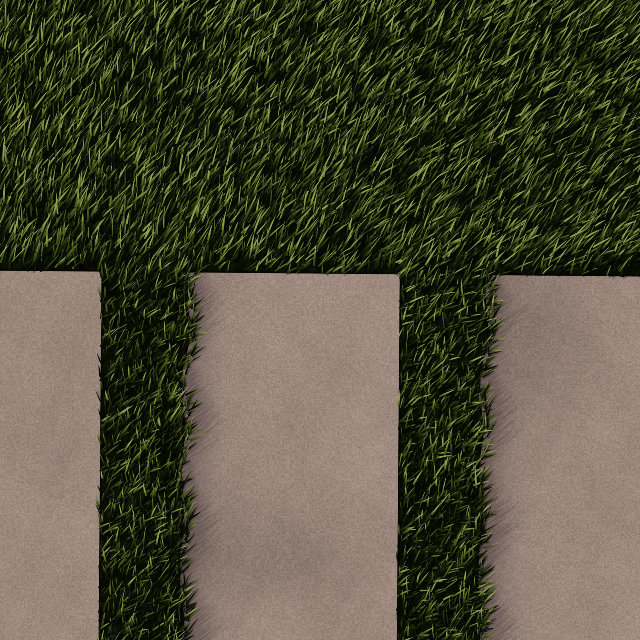
A WebGL 2 fragment shader for this texture:

```glsl
#version 300 es
precision highp float;
uniform vec2 u_resolution;
out vec4 fragColor;

vec3 hash3(vec3 p) {
  p = fract(p * vec3(0.1031, 0.1030, 0.0973));
  p += dot(p, p.yxz + 33.33);
  return fract((p.xxy + p.yxx) * p.zyx);
}

// Layered sines: soft blotches in about -1..1
float blotches(vec2 p) {
  float a = sin(p.x + 1.2 * sin(p.y * 0.8 + 1.0)) * sin(p.y + 1.1 * sin(p.x * 0.9));
  float b = sin(p.x * 2.3 + p.y * 1.1) * sin(p.y * 2.7 - p.x * 0.7 + 2.0);
  return 0.65 * a + 0.35 * b;
}

// Horizontal place within the repeating slab, 0 at its left edge
float slabX(vec2 p) {
  return mod(p.x - 0.008 * p.y - 0.2175, 0.466) - 0.0635;
}

// Negative inside a slab
float slabDist(vec2 p) {
  float across = abs(slabX(p) - 0.1695) - 0.1695;
  return max(across, p.y - 0.577 + 0.009 * p.x);
}

// How far the turf creeps over each left edge
float turfLip(float y) {
  return 0.008 + 0.012 * smoothstep(0.36, 0.55, y) + 0.005 * sin(y * 43.0);
}

// Comb of thin slanted shadows thrown by the overhanging blades
float grassShadow(vec2 p) {
  float x = slabX(p), shade = 0.0;
  for (int k = 0; k < 3; k++) {
    float row = (p.y - x * (0.65 + 0.2 * float(k))) * (125.0 + 38.0 * float(k));
    vec3 h = hash3(vec3(floor(row), float(k), floor(p.x / 0.466 + 0.4)));
    float reach = (0.035 + 0.05 * h.x) * (0.8 + 0.35 * sin(p.y * 38.0 + 1.0));
    float streak = smoothstep(0.5, 0.1, abs(fract(row) - 0.5));
    shade += streak * smoothstep(reach, reach * 0.4, x) * 0.25;
  }
  return min(shade + 0.45 * smoothstep(0.07, 0.0, x), 0.9);
}

vec3 stone(vec2 p) {
  float grain = hash3(vec3(floor(p * 512.0), 3.0)).x - 0.5;
  grain += 0.4 * blotches(p * vec2(610.0, 540.0)) * blotches(p * 270.0 + 4.0);
  float tone = 0.84 + 0.12 * blotches(p * vec2(11.0, 8.0)) + 0.1 * blotches(p * vec2(45.0, 33.0));
  vec2 low = p - vec2(0.45, 0.13), high = p - vec2(0.85, 0.47);
  tone -= 0.4 * exp(-dot(low, low * vec2(45.0, 160.0)));
  tone -= 0.35 * exp(-dot(high, high * vec2(110.0, 50.0)));
  tone -= 0.25 * smoothstep(0.14, 0.0, slabX(p)) + 0.1 * smoothstep(0.2, 0.1, p.x);
  vec3 col = mix(vec3(0.48, 0.41, 0.375), vec3(0.64, 0.56, 0.515), tone + 0.5 * grain);
  return mix(col, vec3(0.33, 0.27, 0.27), 0.75 * grassShadow(p));
}

vec3 bladeColour(float light) {
  vec3 col = mix(vec3(0.02, 0.04, 0.005), vec3(0.25, 0.33, 0.08), smoothstep(0.08, 0.46, light));
  return mix(col, vec3(0.57, 0.63, 0.31), smoothstep(0.38, 0.85, light));
}

void main() {
  vec2 p = gl_FragCoord.xy / u_resolution;
  float aa = 0.48 / u_resolution.y;

  // Soil and slabs
  float d = max(slabDist(p), 0.75 * turfLip(p.y) - 0.004 - slabX(p));
  vec3 soil = vec3(0.05, 0.06, 0.015) * (0.9 + 0.7 * blotches(p * 150.0));
  soil *= mix(0.4, 1.0, smoothstep(0.0, 0.006, d));
  vec3 col = mix(stone(p), soil, smoothstep(-aa, aa, d));

  // Grass, from the lowest layer to the highest, in a frame along the mean lean
  vec2 lean = vec2(0.515, 0.857), side = vec2(0.857, -0.515);
  vec2 cell = vec2(0.017, 0.042);
  for (int layer = 0; layer < 20; layer++) {
    float height = float(layer) / 19.0;
    vec2 shift = vec2(0.0137, 0.0291) * float(layer) + 2.0;
    vec2 q = vec2(dot(p, side), dot(p, lean)) + shift;
    for (int n = 0; n < 6; n++) {
      vec2 id = floor(q / cell) + vec2(float(n % 3) - 1.0, -float(n / 3));
      vec3 h = hash3(vec3(id, float(layer) + 5.0));
      vec3 g = hash3(vec3(id + 71.0, float(layer) + 23.0));
      vec2 root = (id + h.xy) * cell;
      vec2 base = side * (root.x - shift.x) + lean * (root.y - shift.y);

      // Roots stay off the slabs, save for the lip over each left edge
      float lip = turfLip(base.y) * step(slabX(base), 0.1);
      if (slabDist(base - vec2(lip, 0.0)) < -0.001) continue;

      float strip = smoothstep(0.6, 0.54, base.y);
      float angle = 0.5 * (base.x - 0.55) + (h.z - 0.5) * mix(0.95, 1.7, strip);
      float len = mix(0.042, 0.034, strip) * (0.5 + 0.5 * g.x) * (1.0 - 0.3 * abs(angle));
      vec2 r = q - root;
      float t = dot(r, vec2(sin(angle), cos(angle))) / len;
      if (t < 0.0 || t > 1.0) continue;
      float s = dot(r, vec2(cos(angle), -sin(angle))) - (g.y - 0.4) * 0.005 * t * t;
      float w = (0.0007 + 0.0009 * g.z) * (1.0 - t * t * t);

      // Soft shadow to the right, then the blade itself
      col *= 1.0 - 0.36 * smoothstep(0.003, 0.0, abs(s - 0.0022)) * (1.0 - t);
      float light = (0.14 + 0.7 * height) * (0.4 + 0.75 * t) * (0.2 + 1.4 * g.y * g.y + 0.2 * g.y);
      light += 0.07 * blotches(base * 34.0) + 0.05 * blotches(base * 71.0) - 0.05 * s / (w + aa);
      light *= mix(1.15, 0.98 - 0.15 * smoothstep(0.4, 0.2, base.x), strip);
      vec3 blade = bladeColour(light);
      blade = mix(blade, vec3(0.70, 0.66, 0.42), step(0.8, g.x) * smoothstep(0.4, 1.0, t) * height * 0.75);
      col = mix(col, blade, smoothstep(w + aa, w - aa, abs(s)));
    }
  }
  fragColor = vec4(col, 1.0);
}
```
